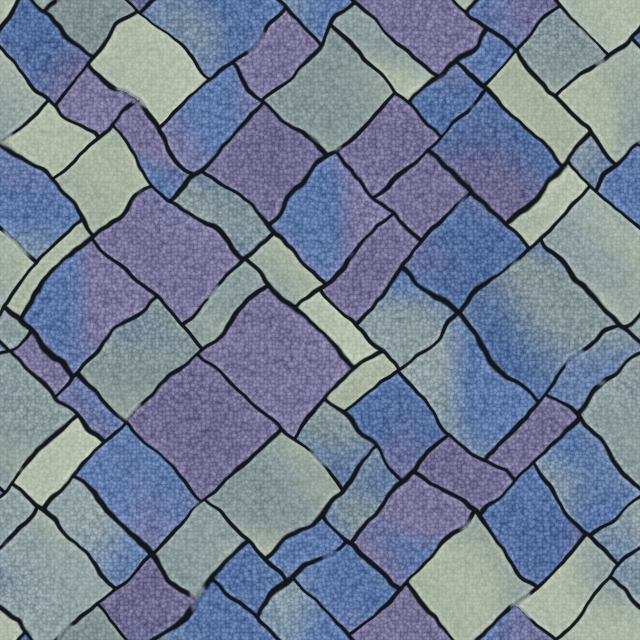
Reproduce this texture procedurally as a Shadertoy shader.

```glsl
// Diagonal stone mosaic: irregular rectangles in sage, grey, blue and violet with
// dark hand-drawn joints. Alternating cells hold crossing cuts at random offsets,
// bent by layered sines; wrapping cellular noise supplies the fine grain.

const float TAU = 6.2831853;
const float REPEATS = 6.0;          // cells along each diagonal period
const float CUT_SPREAD = 0.74;      // how unequal the stones are
const float CORNER = 0.04;          // stone corner radius, in cells
const float JOINT_HALF = 0.0023;    // half joint width, in canvas units
const float JOINT_SOFT = 0.0022;
const float RIM_LIGHT = 0.05;
const float FINE_GRAIN = 165.0;     // grains across the canvas
const float COARSE_GRAIN = 92.0;
const vec3 SAGE   = vec3(0.665, 0.705, 0.635);
const vec3 GREY   = vec3(0.530, 0.590, 0.600);
const vec3 BLUE   = vec3(0.335, 0.440, 0.625);
const vec3 VIOLET = vec3(0.450, 0.435, 0.575);
const vec3 JOINT  = vec3(0.075, 0.085, 0.105);

vec2 hash22(vec2 p) {
    vec3 q = fract(vec3(p.xyx) * vec3(0.1031, 0.1030, 0.0973));
    q += dot(q, q.yzx + 33.33);
    return fract((q.xx + q.yz) * q.zy);
}

// Reduces a diagonal cell to its representative within one canvas period.
vec2 wrapCell(vec2 cell) {
    cell -= REPEATS * floor(cell.y / REPEATS);
    return vec2(mod(cell.x, 2.0 * REPEATS), cell.y);
}

// Position of the cut inside a cell: vertical if even, horizontal if odd.
float cutOffset(vec2 cell) {
    return 0.5 + CUT_SPREAD * (hash22(wrapCell(cell) + 3.0).x - 0.5);
}

// Signed distance to the stone that surrounds a lattice vertex.
float stoneDistance(vec2 q, vec2 vertex) {
    float low  = cutOffset(vertex - 1.0) - 1.0;
    float high = cutOffset(vertex);
    float east = cutOffset(vertex - vec2(0, 1));
    float west = cutOffset(vertex - vec2(1, 0));
    bool even = mod(vertex.x + vertex.y, 2.0) < 0.5;
    vec2 lower = even ? vec2(low, east - 1.0) : vec2(west - 1.0, low);
    vec2 upper = even ? vec2(high, west) : vec2(east, high);
    vec2 d = abs(q - vertex - 0.5 * (lower + upper)) - 0.5 * (upper - lower) + CORNER;
    return length(max(d, 0.0)) + min(max(d.x, d.y), 0.0) - CORNER;
}

// Periodic field from layered sines, about -1 to 1.
float waves(vec2 p, float seed) {
    float a = sin(TAU * (2.0 * p.x + p.y) + seed);
    float b = sin(TAU * (p.x - 3.0 * p.y) + 2.3 * seed + a);
    float c = sin(TAU * (4.0 * p.x + 3.0 * p.y) + 4.1 * seed + b);
    return (a + b + c) / 3.0;
}

// Bends straight joints into hand-drawn lines.
vec2 bend(vec2 p) {
    vec2 s = p.yx * TAU;
    vec2 broad = sin(3.0 * s + vec2(0.7, 2.1) + 2.0 * sin(s.yx * 2.0));
    vec2 middle = sin(9.0 * s + 3.0 * sin(s.yx * 4.0 + 1.0));
    vec2 fine = sin(25.0 * s + 2.0 * sin(s.yx * 17.0));
    return p + 0.0085 * broad + 0.0028 * middle + 0.0007 * fine;
}

// Wrapping cellular noise: x = distance to nearest grain, y = its random tone.
vec2 cellular(vec2 p, float count) {
    vec2 base = floor(p * count), f = fract(p * count);
    vec2 nearest = vec2(9.0, 0.0);
    for (int j = -1; j <= 1; j++)
    for (int i = -1; i <= 1; i++) {
        vec2 o = vec2(i, j);
        vec2 h = hash22(mod(base + o, count) + count);
        float d = length(o + 0.15 + 0.7 * h - f);
        if (d < nearest.x) nearest = vec2(d, fract(h.x * 7.0 + h.y * 5.0));
    }
    return nearest;
}

// Colour ramp through the four stone kinds, t from 0 to 3.
vec3 stoneColour(float t) {
    vec3 c = mix(SAGE, GREY, smoothstep(0.1, 0.9, t));
    c = mix(c, BLUE, smoothstep(1.1, 1.9, t));
    return mix(c, VIOLET, smoothstep(2.05, 2.7, t));
}

void mainImage(out vec4 fragColor, in vec2 fragCoord) {
    vec2 p = fragCoord / iResolution.xy;
    vec2 b = bend(p);
    vec2 q = REPEATS * vec2(b.x + b.y, b.x - b.y);

    // Find the stone under this point among the four nearby vertices
    float dist = 9.0;
    vec2 stone = vec2(0.0);
    for (int k = 0; k < 4; k++) {
        vec2 vertex = floor(q) + vec2(k % 2, k / 2);
        float d = stoneDistance(q, vertex);
        if (d < dist) { dist = d; stone = vertex; }
    }
    float inside = -dist / (REPEATS * sqrt(2.0));
    vec2 tone = hash22(wrapCell(stone) + 57.0);

    // Stone colour with soft drifts inside each stone
    float kind = clamp(4.2 * (0.06 + 0.88 * tone.x + 0.15 * waves(p, 1.3)) - 0.6, 0.0, 3.0);
    vec3 colour = stoneColour(kind) + 0.05 * (tone.y - 0.5) + 0.02 * waves(p.yx, 4.0);

    // Speckled grain, stronger on blue and violet
    vec2 fine = cellular(p, FINE_GRAIN), coarse = cellular(p, COARSE_GRAIN);
    float grain = 0.6 * (0.42 - fine.x) + 0.3 * (fine.y - 0.5) + 0.25 * (0.42 - coarse.x);
    colour += grain * mix(0.16, 0.34, smoothstep(0.2, 1.6, kind));

    // Pale rim, then uneven joints that fade in a few places
    colour += RIM_LIGHT * smoothstep(0.003, 0.006, inside) * (1.0 - smoothstep(0.006, 0.012, inside));
    float width = JOINT_HALF * (1.0 + 0.4 * waves(3.0 * p, 2.0));
    float soft = max(JOINT_SOFT, 0.8 / iResolution.y);
    float joint = 1.0 - smoothstep(width - 0.5 * soft, width + soft, inside);
    joint *= 1.0 - 0.8 * smoothstep(0.62, 0.8, waves(2.0 * p, 5.0));
    fragColor = vec4(mix(colour, JOINT, joint), 1.0);
}
```
